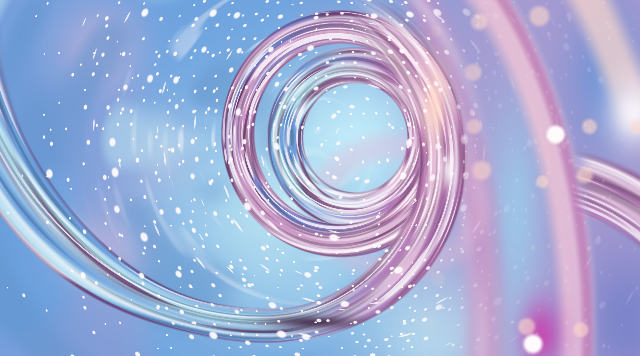
A WebGL 2 fragment shader for this background:

```glsl
#version 300 es
precision highp float;
// Draws iridescent glass ribbons curling into a ring, with soft light and sparks.
uniform vec2 u_resolution;
out vec4 color;
const vec3 BLUE = vec3(.42, .63, .87), PERI = vec3(.45, .5, .79), CYAN = vec3(.74, .9, .95);
const vec3 PINK = vec3(.89, .73, .85), MAUVE = vec3(.72, .46, .7), PLUM = vec3(.4, .18, .38);
const vec3 PEACH = vec3(1, .85, .8), WHITE = vec3(1, .98, .99), MAGENTA = vec3(.8, .2, .66);
const vec2 EYE = vec2(.998, .606);

float hash(vec2 p) {
  vec3 q = fract(p.xyx * .1031);
  q += dot(q, q.yzx + 33.33);
  return fract((q.x + q.y) * q.z);
}
float noise(vec2 p) {
  vec2 i = floor(p), f = fract(p);
  f = f * f * (3. - 2. * f);
  return mix(mix(hash(i), hash(i + vec2(1, 0)), f.x),
             mix(hash(i + vec2(0, 1)), hash(i + 1.), f.x), f.y);
}
// Blends a soft oval light into the colour
void glow(inout vec3 c, vec2 p, vec3 tint, float amount, vec2 mid, vec2 size) {
  vec2 q = (p - mid) / size;
  c = mix(c, tint, amount * exp(-dot(q, q)));
}
// Approximate signed distance to an ellipse outline
float ellipse(vec2 p, vec2 mid, vec2 radii) {
  vec2 q = (p - mid) / radii;
  float k = length(q);
  return k * (k - 1.) / max(length(q / radii), .001);
}
float band(float d, float w, float soft) {
  return 1. - smoothstep(w - soft, w + soft, abs(d));
}
// Glass strands: t runs across the ribbon from -1 to 1, dir along its turn
vec3 glass(float t, vec2 dir, vec3 cool, vec3 warm, float east, float seed) {
  float broad = noise(vec2(t * 2.5 + dir.x * 1.2, dir.y * 1.5) + seed);
  float fine = noise(vec2(t * 5. + dir.y * 2. + seed, dir.x * 2. + 9.));
  float hair = noise(vec2(t * 12. + dir.x * 4. + 20., dir.y * 3. + seed));
  vec3 c = mix(mix(cool, MAUVE, east), mix(warm, PINK, east), smoothstep(.3, .7, broad));
  c = mix(c, mix(PLUM, MAUVE, .6 * east), .8 * smoothstep(.55, .85, fine));
  c *= .78 + .22 * smoothstep(.15, .45, hair);
  c = mix(c, WHITE, .85 * smoothstep(.56, .82, hair));
  c = mix(c, PLUM, .45 * smoothstep(.82, 1., abs(t)));
  return mix(c, WHITE, .6 * exp(-pow(abs(t - .6) * 10., 2.)));
}
// Coloured air with streaks circling the eye
vec3 backdrop(vec2 p) {
  float r = length(p - EYE), left = 1. - smoothstep(.8, 1.2, p.x);
  vec2 dir = (p - EYE) / max(r, .001);
  vec3 c = mix(BLUE, mix(PERI, PINK, .45), smoothstep(1., 1.4, p.x));
  c = mix(c, mix(PERI, PINK, .4), .5 * smoothstep(.5, .9, noise(p * 3.2 + 4.)));
  glow(c, p, PINK, .5, vec2(.28, .87), vec2(.12));
  glow(c, p, PINK, .4, vec2(.46, .56), vec2(.09, .12));
  glow(c, p, PINK, .4, vec2(.28, .3), vec2(.13, .1));
  glow(c, p, CYAN, .85, vec2(.76, .4), vec2(.32, .34));
  glow(c, p, CYAN, .75, vec2(1.2, .05), vec2(.22, .2));
  float swirl = noise(vec2(r * 9. + dir.x * 3. + 9., dir.y * 3. + 5.));
  float streak = noise(vec2(r * 45. + dir.x * 6. + 9., dir.y * 4. + 7.));
  c = mix(c, BLUE * .92, .55 * left * smoothstep(.55, .9, swirl));
  c = mix(c, CYAN, .5 * left * (1. - smoothstep(.1, .42, swirl)));
  return mix(c, WHITE, .5 * left * smoothstep(.68, .95, streak) * smoothstep(.85, .4, r));
}
// Blurred ribbons down the right side
vec3 farRibbons(vec3 c, vec2 p) {
  vec2 hub = vec2(.939, .061), curl = p - vec2(1.5, -.05);
  float inner = ellipse(p, hub, vec2(.423, 1.13)), middle = ellipse(p, hub, vec2(.681, 1.22));
  float side = smoothstep(1., 1.2, p.x), d = length(curl) - .55;
  float grain = noise(vec2(middle * 30. + 40., p.y * 2.));
  glow(c, p, mix(BLUE, CYAN, .6), .85, vec2(1.45, .4), vec2(.08, .32));
  glow(c, p, mix(BLUE, PERI, .4), .9, vec2(1.7, .78), vec2(.1, .2));
  glow(c, p, PERI, .8, vec2(1.76, .1), vec2(.13, .2));
  c = mix(c, mix(MAUVE, PINK, grain), .75 * side * band(inner, .045, .04));
  c = mix(c, mix(PINK, PEACH, grain * p.y), .9 * side * band(middle, .045, .025));
  c = mix(c, MAUVE, .7 * side * band(middle - .03, .014, .012));
  float outer = ellipse(p, hub, vec2(.927, 1.48));
  c = mix(c, PEACH, .7 * smoothstep(.6, .8, p.y) * side * band(outer, .05, .03));
  vec3 s = glass(d / .09, normalize(curl), MAUVE, PINK, 1., 3.);
  return mix(c, s, .85 * smoothstep(1.6, 1.67, p.x) * band(d, .08, .015));
}
vec3 ring(vec3 c, vec2 p, vec2 mid, vec2 radii, float w, vec3 cool, vec3 warm, float seed) {
  float d = ellipse(p, mid, radii), east = smoothstep(.8, 1.15, p.x);
  return mix(c, glass(d / w, normalize(p - mid), cool, warm, east, seed), .95 * band(d, w, .003));
}
// Long ribbon from the left edge, under the ring and up its right side
vec3 sweep(vec3 c, vec2 p) {
  bool west = p.x < .751;
  vec2 mid = vec2(.751, west ? 1.047 : .554), radii = west ? vec2(.869, .962) : vec2(.493, .469);
  float d = ellipse(p, mid, radii), high = smoothstep(.6, .95, p.y);
  float w = .047 + .04 * (1. - smoothstep(0., .6, p.x)) + .018 * smoothstep(.8, 1.2, p.x);
  vec3 s = glass(d / w, normalize((p - mid) / radii), BLUE, CYAN, smoothstep(.7, 1.15, p.x), 11.);
  glow(s, p, PLUM * .6, .9, vec2(.88, .095), vec2(.13, .018));
  float fade = west ? 1. : 1. - high * smoothstep(1.15, .95, p.x);
  return mix(c, s, .9 * fade * band(d, w, .004 + .03 * high));
}
// One jittered spark per cell, stretched along the turn, densest near the rings
float sparks(vec2 p, float cells, float size, float stretch, float amount, float seed) {
  vec2 id = floor(p * cells), rnd = vec2(hash(id + seed), hash(id + seed + 17.));
  vec2 spot = (id + .3 + .4 * rnd) / cells, out_ = spot - EYE, axis = normalize(out_), q = p - spot;
  q = vec2(dot(q, axis), dot(q, vec2(-axis.y, axis.x)) / stretch);
  float r = size * (.5 + .7 * rnd.y), crowd = exp(-pow(abs(length(out_) - .4) * 2.5, 2.));
  return step(1. - amount * crowd, hash(id + seed + 41.)) * (1. - smoothstep(r * .6, r * 1.2, length(q)));
}
void main() {
  vec2 p = gl_FragCoord.xy / u_resolution.y;
  float right = smoothstep(1.15, 1.4, p.x), near = 1. - .85 * right;
  vec3 c = farRibbons(backdrop(p), p);
  // Bright eye, nested rings and sweep
  glow(c, p, CYAN * 1.03, .95, EYE, vec2(.22));
  c = mix(c, PINK, .4 * band(ellipse(p, vec2(1.12, .42), vec2(.22, .17)), .035, .03));
  c = ring(c, p, vec2(.998, .613), vec2(.197, .204), .05, BLUE, CYAN, 5.);
  c = ring(c, p, vec2(.958, .624), vec2(.29, .3), .046, PERI, mix(MAUVE, PINK, .5), 23.);
  c = sweep(c, p);
  // Lights, blurred discs and sparks
  glow(c, p, WHITE, .9, vec2(1.78, .68), vec2(.07, .09));
  glow(c, p, PEACH, .9, vec2(1.22, .71), vec2(.035, .1));
  glow(c, p, WHITE, .8, vec2(1.26, .52), vec2(.02, .05));
  glow(c, p, MAGENTA, .75, vec2(1.52, .06), vec2(.055, .09));
  c = mix(c, PEACH, .6 * right * sparks(p, 7., .026, 1., .6, 8.));
  for (float i = 0.; i < 3.; i++)
    c = mix(c, WHITE, .95 * near * sparks(p + .03 * i, 11. + 9. * i, .009 / (1. + .7 * i), 1.4, .5, 2. + 29. * i));
  c = mix(c, WHITE, .8 * near * sparks(p, 10., .003, 7., .4, 52.));
  c = mix(c, WHITE, band(length(p - vec2(1.497, .034)), .026, .008));
  c = mix(c, WHITE, band(length(p - vec2(1.561, .622)), .025, .007));
  color = vec4(clamp(c, 0., 1.), 1);
}
```
